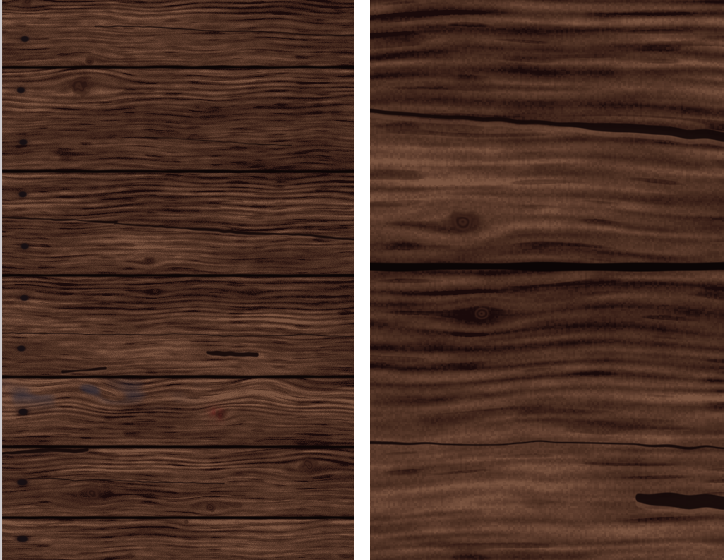
Left: the whole. Right: its middle third, enlarged.
A WebGL 2 fragment shader for this texture:

```glsl
#version 300 es
precision highp float;
// Seven weathered brown boards lying across the canvas, split by dark gaps.
// Grain is a sine of a height coordinate bent by layered sines and knots,
// with stretched noise for fibres; cracks and nails are distance shapes.
uniform vec2 u_resolution;
out vec4 outColor;

// Lengths are in canvas heights, y runs downward from the top edge.
const float EDGES[8] = float[8](-0.06, 0.120, 0.306, 0.492, 0.673, 0.798, 0.9245, 1.0);
const float GAP_HALF = 0.0024;
const float STRIP_WIDTH = 0.0038;
const float RING_FREQ = 560.0;
const float WIDE_BOARD = 0.15;
const float NAIL_X = 0.041;
const vec3 BLACK_WOOD = vec3(0.10, 0.04, 0.04);
const vec3 DEEP_WOOD = vec3(0.22, 0.12, 0.09);
const vec3 MID_WOOD = vec3(0.29, 0.18, 0.13);
const vec3 WARM_WOOD = vec3(0.37, 0.24, 0.18);
const vec3 LIGHT_WOOD = vec3(0.48, 0.33, 0.25);
const vec3 STRIP = vec3(0.81, 0.80, 0.81);
const vec3 NAIL = vec3(0.09, 0.06, 0.07);
const vec3 RED_STAIN = vec3(0.42, 0.10, 0.10);
const vec3 BLUE_STAIN = vec3(0.19, 0.18, 0.23);

// Knots: centre and radius.
const vec3 KNOTS[12] = vec3[12](
  vec3(.143, .154, .019), vec3(.551, .831, .016), vec3(.164, .880, .014), vec3(.395, .740, .009),
  vec3(.375, .906, .009), vec3(.159, .109, .008), vec3(.048, .004, .010), vec3(.353, .190, .005),
  vec3(.277, .520, .005), vec3(.453, .520, .005), vec3(.332, .932, .004), vec3(.266, .465, .007));
// Cracks: both ends, then half widths.
const vec4 CRACKS[9] = vec4[9](
  vec4(-.02, .388, .208, .396), vec4(.205, .399, .66, .429), vec4(.371, .629, .458, .632),
  vec4(.112, .665, .188, .656), vec4(-.02, .809, .155, .803), vec4(.17, .045, .66, .066),
  vec4(.26, .245, .52, .260), vec4(-.02, .595, .66, .600), vec4(.05, .855, .40, .862));
const float CRACK_HALF[9] = float[9](.0019, .0021, .0032, .0022, .0030, .0009, .0009, .0007, .0007);

float hash(vec2 p) {
  vec3 q = fract(p.xyx * vec3(0.1031, 0.1030, 0.0973));
  q += dot(q, q.yzx + 33.33);
  return fract((q.x + q.y) * q.z);
}

float noise(vec2 p) {
  vec2 i = floor(p), f = fract(p);
  f = f * f * (3.0 - 2.0 * f);
  return mix(mix(hash(i), hash(i + vec2(1, 0)), f.x),
             mix(hash(i + vec2(0, 1)), hash(i + vec2(1, 1)), f.x), f.y);
}

float segment(vec2 p, vec2 a, vec2 b) {
  vec2 d = b - a;
  return length(p - a - d * clamp(dot(p - a, d) / dot(d, d), 0.0, 1.0));
}

float cover(float d, float px) { return 1.0 - smoothstep(-px, px, d); }

vec3 woodRamp(float t) {
  vec3 c = mix(BLACK_WOOD, DEEP_WOOD, clamp(t * 4.0, 0.0, 1.0));
  c = mix(c, MID_WOOD, clamp(t * 4.0 - 1.0, 0.0, 1.0));
  c = mix(c, WARM_WOOD, clamp(t * 4.0 - 2.0, 0.0, 1.0));
  return mix(c, LIGHT_WOOD, clamp(t * 4.0 - 3.0, 0.0, 1.0));
}

void main() {
  float px = 1.0 / u_resolution.y;
  vec2 p = gl_FragCoord.xy * px;
  p.y = 1.0 - p.y;

  // Board lookup
  int board = 0;
  for (int i = 1; i < 7; i++) if (p.y > EDGES[i]) board = i;
  float top = EDGES[board], bottom = EDGES[board + 1], tall = bottom - top;
  float seed = float(board) * 17.3, across = (p.y - top) / tall;

  // Grain height bent by sines, then pushed around knots
  float arch = board == 4 ? 0.009 * (1.0 - across) : 0.0025;
  float v = p.y + arch * (sin(p.x * 17.0 + seed) + 0.6 * sin(p.x * 39.0 + p.y * 30.0 + seed * 2.0));
  float knotMask = 0.0, knotRing = 0.0;
  for (int i = 0; i < 12; i++) {
    vec3 k = KNOTS[i];
    if (k.y < top || k.y > bottom) continue;
    vec2 d = p - k.xy;
    float r = length(d * vec2(0.85, 1.0)) / k.z + 0.5 * (noise(p * 150.0) - 0.5);
    v -= 0.85 * d.y * exp(-dot(d * vec2(0.5, 1.0), d * vec2(0.5, 1.0)) / (k.z * k.z * 3.5));
    float m = 1.0 - smoothstep(0.45, 1.1, r);
    knotMask = max(knotMask, m);
    knotRing += m * sin(r * 14.0);
  }

  // Tone from rings, fibres, broad patches and pores
  vec2 g = vec2(p.x, v + seed);
  float phase = RING_FREQ * v + 11.0 * noise(g * vec2(2.5, 38.0)) + 2.0 * noise(g * vec2(14.0, 90.0));
  float ring = pow(0.5 + 0.5 * sin(phase), 0.7) - 0.55;
  float ringAmount = mix(0.46, 0.14, smoothstep(0.4, 0.65, across + 0.4 * (noise(g * vec2(4.0, 20.0)) - 0.5)));
  float tone = 0.53 + ringAmount * ring;
  tone += 0.42 * (noise(g * vec2(16.0, 380.0)) - 0.5) + 0.24 * (noise(g * vec2(60.0, 230.0)) - 0.5);
  tone += 0.50 * (noise(g * vec2(4.0, 32.0)) - 0.5) + 0.16 * (hash(floor(p * 700.0)) - 0.5);
  tone -= 0.28 * smoothstep(0.73, 0.9, noise(g * vec2(26.0, 270.0) + 9.0));
  tone += 0.10 * (hash(vec2(seed, 3.0)) - 0.5) - 0.10 * smoothstep(0.4, 0.64, p.x);
  tone = mix(tone, 0.19 + 0.10 * knotRing, knotMask * 0.85);

  // Worn board edges
  float edge = min(p.y - top, bottom - p.y);
  tone += 0.18 * exp(-pow((p.y - top - 0.007) / 0.003, 2.0));
  tone -= 0.22 * exp(-edge / 0.004);
  vec3 color = woodRamp(clamp(tone, 0.0, 1.0));

  // Stains
  float redness = exp(-dot(p - vec2(.386, .739), p - vec2(.386, .739)) / 0.00018);
  color = mix(color, RED_STAIN, 0.6 * redness * noise(p * 160.0));
  float blueness = board == 4 ? exp(-pow((across - 0.22) / 0.16, 2.0)) * (1.0 - smoothstep(0.15, 0.4, p.x)) : 0.0;
  color = mix(color, BLUE_STAIN, 0.7 * blueness * smoothstep(0.35, 0.7, noise(g * vec2(25.0, 70.0))));

  // Cracks with a lit lower lip
  vec2 w = p + vec2(0.0, 0.004 * (noise(p * vec2(22.0, 6.0)) - 0.5) + 0.0015 * (noise(p * vec2(90.0, 8.0)) - 0.5));
  for (int i = 0; i < 9; i++) {
    float halfWidth = CRACK_HALF[i] * (0.45 + 0.9 * noise(vec2(p.x * 28.0, float(i) * 5.0)));
    float lip = segment(w - vec2(0.0, 0.003), CRACKS[i].xy, CRACKS[i].zw) - halfWidth;
    color = mix(color, LIGHT_WOOD, 0.35 * cover(lip, px) * step(0.0018, CRACK_HALF[i]));
    float d = segment(w, CRACKS[i].xy, CRACKS[i].zw) - halfWidth;
    color = mix(color, BLACK_WOOD * 0.7, 0.92 * cover(d, px));
  }

  // Nails: two on wide boards, one on narrow
  for (int i = 0; i < 2; i++) {
    float place = tall > WIDE_BOARD ? 0.22 + 0.5 * float(i) : 0.5;
    vec2 d = p - vec2(NAIL_X + 0.008 * (hash(vec2(seed, float(i))) - 0.5), top + place * tall);
    color = mix(color, BLACK_WOOD, 0.6 * exp(-dot(d * vec2(0.4, 1.0), d) / 0.00004));
    color = mix(color, NAIL, cover(length(d * vec2(0.75, 1.0)) - 0.0052, px));
  }

  // Gaps and the pale strip at the left
  float gap = edge - GAP_HALF * (0.7 + 0.6 * noise(vec2(p.x * 35.0, seed)));
  bool outer = (board == 0 && across < 0.5) || (board == 6 && across > 0.5);
  if (!outer) color = mix(color, BLACK_WOOD * 0.45, cover(gap, px));
  color = mix(color, STRIP, cover(p.x - STRIP_WIDTH, 0.5 * px));
  outColor = vec4(color, 1.0);
}
```
